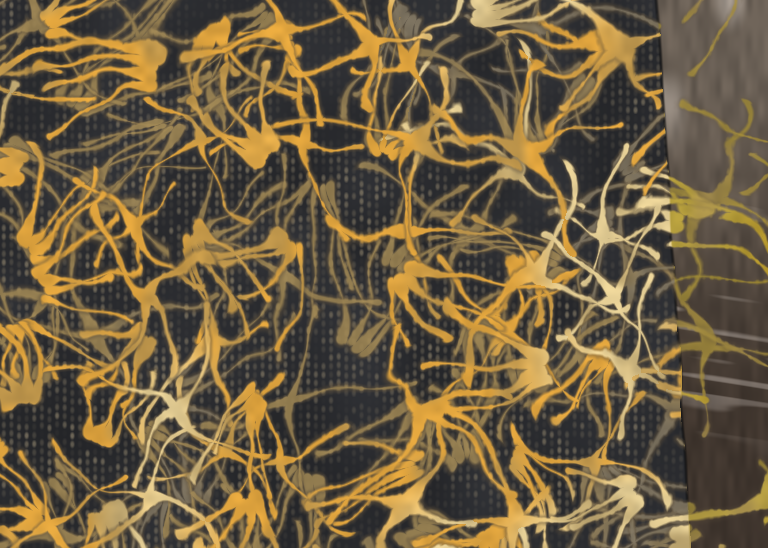
Give the GLSL for this texture, as a WebGL 2 fragment shader.

```glsl
#version 300 es
precision highp float;
// Branching cream and orange paint strands on dark woven cloth, beside a glossy brown strip.
uniform vec2 u_resolution;
out vec4 fragColor;

const vec3 INK = vec3(0.165, 0.17, 0.185);
const vec3 BROWN = vec3(0.39, 0.33, 0.24);
const vec3 ASH = vec3(0.52, 0.48, 0.40);
const vec3 OCHRE = vec3(0.65, 0.55, 0.34);
const vec3 CREAM = vec3(0.91, 0.82, 0.59);
const vec3 ORANGE = vec3(0.89, 0.65, 0.24);
const vec3 MOSS = vec3(0.66, 0.57, 0.13);

float hash(vec2 p) {
  p = fract(p * vec2(123.34, 456.21));
  p += dot(p, p + 45.32);
  return fract(p.x * p.y);
}

float noise(vec2 p) {
  vec2 i = floor(p), f = fract(p);
  f = f * f * (3.0 - 2.0 * f);
  float low = mix(hash(i), hash(i + vec2(1, 0)), f.x);
  float high = mix(hash(i + vec2(0, 1)), hash(i + vec2(1, 1)), f.x);
  return mix(low, high, f.y);
}

vec2 warp(vec2 p, float freq, float amount) {
  return p + amount * (vec2(noise(p * freq), noise(p * freq + 37.7)) - 0.5);
}

vec2 rotate(vec2 p, float a) {
  return vec2(cos(a) * p.x + sin(a) * p.y, cos(a) * p.y - sin(a) * p.x);
}

// Signed distance to a curved strand: thick root, thin middle, small knob at the tip
float strand(vec2 p, float len, float bend, float thick, float phase) {
  float t = clamp(p.x / len, 0.0, 1.0);
  float wave = 7.0 * t + phase;
  float y = len * t * (bend * t + 0.07 * sin(wave));
  float slope = 2.0 * bend * t + 0.07 * sin(wave) + 0.49 * t * cos(wave);
  vec2 gap = vec2(p.x - t * len, (p.y - y) * inversesqrt(1.0 + slope * slope));
  float taper = 0.65 + 1.5 * smoothstep(0.35, 0.0, t) + 0.5 * smoothstep(0.8, 1.0, t);
  return length(gap) - thick * taper;
}

// Scattered fans and stars of strands: x = distance, y = random tone of the nearest one
vec2 bursts(vec2 p, float cell, float thick, float density, float seed) {
  vec2 home = floor(p / cell);
  vec2 best = vec2(1.0, 0.0);
  for (int k = 0; k < 9; k++) {
    vec2 id = home + vec2(k % 3, k / 3) - 1.0;
    vec2 key = id + seed * 17.31;
    if (hash(key + 5.1) > density) continue;
    vec2 center = (id + 0.3 + 0.4 * vec2(hash(key + 1.7), hash(key + 9.2))) * cell;
    float heading = 6.283 * hash(key + 3.3);
    float star = step(0.62, hash(key + 7.9));
    float bend = 1.3 * (hash(key + 2.6) - 0.5);
    for (int j = 0; j < 4; j++) {
      float n = float(j) - 1.5;
      float r = hash(key + 11.3 + 2.37 * n);
      vec2 q = rotate(p - center, heading + n * mix(0.26, 1.45, star) + 0.4 * (r - 0.5));
      q.y -= n * cell * 0.07 * (1.0 - star);
      float len = cell * (0.5 + 0.5 * r);
      float width = thick * (0.65 + 0.7 * hash(key + n));
      float d = strand(q, len, bend + 0.5 * (r - 0.5), width, 6.283 * r);
      if (d < best.x) best = vec2(d, hash(key + 4.4));
    }
  }
  return best;
}

// Bright thread bumps in upright columns
float weave(vec2 p) {
  vec2 grid = p * vec2(72.0, 64.0);
  grid.y += 0.5 * hash(vec2(floor(grid.x), 3.0));
  vec2 c = fract(grid) - 0.5;
  return smoothstep(0.55, 0.1, length(c * vec2(1.3, 0.9))) * hash(floor(grid) + 0.37);
}

vec3 cloth(vec2 p, float bumps) {
  float worn = smoothstep(0.25, 0.7, noise(p * vec2(3.0, 5.0) + 8.0));
  vec3 base = INK * (0.85 + 0.3 * noise(p * 9.0));
  return mix(base, ASH, bumps * (0.15 + 0.6 * worn));
}

vec3 glossyStrip(vec2 p) {
  vec3 base = mix(vec3(0.25, 0.21, 0.18), vec3(0.41, 0.37, 0.33), smoothstep(0.2, 0.9, p.y));
  float sheen = smoothstep(0.6, 0.95, noise(p * vec2(9.0, 5.0) + 2.0)) * smoothstep(0.55, 1.0, p.y);
  float streak = smoothstep(0.72, 0.95, noise(rotate(p, -0.15) * vec2(8.0, 60.0)));
  base *= 0.88 + 0.24 * noise(p * vec2(90.0, 25.0));
  return base + 0.35 * sheen + 0.3 * streak * smoothstep(0.3, 0.0, abs(p.y - 0.4));
}

void main() {
  vec2 p = gl_FragCoord.xy / u_resolution.y;
  float width = u_resolution.x / u_resolution.y;
  float edge = width * (0.9 - 0.045 * p.y) + 0.006 * (noise(p * 12.0) - 0.5);
  float strip = smoothstep(-0.002, 0.003, p.x - edge);
  float bumps = weave(p);
  vec3 color = mix(cloth(p, bumps), glossyStrip(p), strip);
  color *= 1.0 - 0.45 * smoothstep(0.005, 0.0, abs(p.x - edge));

  // Paint layers, from faint and dull to thick and bright
  vec2 flow = warp(warp(p, 5.0, 0.07), 19.0, 0.016);
  float warm = noise(p * 3.5 + 21.0) + 0.4 - 0.55 * p.x / width - 0.15 * p.y;
  for (int i = 0; i < 4; i++) {
    float level = float(i) / 3.0;
    float bright = step(0.5, level);
    float cell = i == 2 ? 0.18 : 0.24 - 0.02 * level;
    vec2 b = bursts(flow + 0.31 * float(i), cell, mix(0.0042, 0.0058, level),
                    mix(0.85, 0.72, bright) - 0.3 * strip, float(i) + 1.0);
    float grain = noise(p * 55.0 + 7.0 * float(i));
    float d = b.x + 0.003 * (grain - 0.5) + 0.002 * (0.4 - bumps);
    float hue = smoothstep(0.38, 0.62, warm + 0.5 * (b.y - 0.5));
    vec3 dull = mix(ASH, OCHRE, hue);
    vec3 paint = mix(dull, mix(CREAM, ORANGE, hue), bright);
    paint = mix(paint, mix(MOSS, OCHRE, 0.5 * b.y), 0.8 * strip);
    paint = mix(paint, OCHRE, 0.55 * smoothstep(0.5, 0.9, noise(p * 14.0 + 3.0)));
    paint *= 0.93 + 0.14 * grain;
    color = mix(color, BROWN, 0.5 * smoothstep(0.009, 0.0, d) * (1.0 - 0.6 * strip));
    color = mix(color, paint, smoothstep(0.003, -0.0025, d) * mix(0.8, 0.97, bright));
  }
  fragColor = vec4(color, 1.0);
}
```
